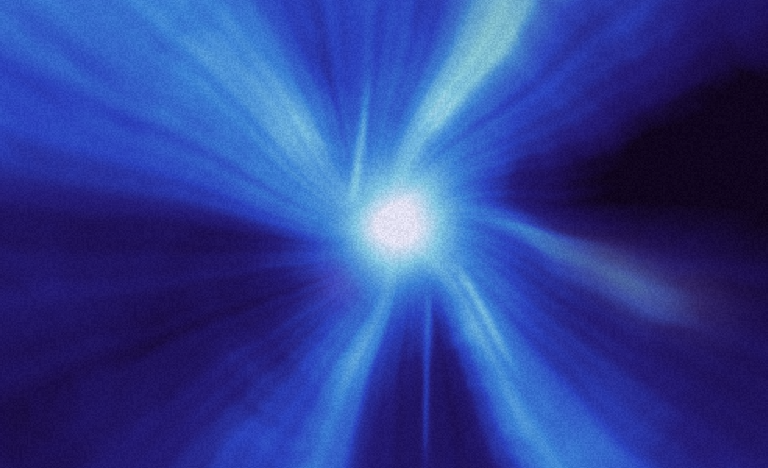
Give the GLSL for this background, as a Shadertoy shader.

```glsl
// A burst of blue light: soft beams fan out from a white core over dark indigo.
// Beams are bell curves over a twisted polar angle; their summed light level
// then picks a colour from a ramp running from near black to white.

// Bell-shaped beam around a direction, all in degrees
float beam(float angle, float direction, float width) {
    float d = (mod(angle - direction + 180.0, 360.0) - 180.0) / width;
    return exp(-d * d);
}

// Soft thin streak between two points
float streak(vec2 p, vec2 a, vec2 b, float width) {
    vec2 ab = b - a;
    float t = clamp(dot(p - a, ab) / dot(ab, ab), 0.0, 1.0);
    float d = length(p - a - ab * t) / width;
    return exp(-d * d) * smoothstep(0.0, 0.25, t) * (1.0 - smoothstep(0.55, 1.0, t));
}

// Light level 0..6 to colour
vec3 lightRamp(float level) {
    vec3 c = mix(vec3(0.06, 0.02, 0.12), vec3(0.11, 0.06, 0.32), clamp(level, 0.0, 1.0));
    c = mix(c, vec3(0.14, 0.11, 0.47), clamp(level - 1.0, 0.0, 1.0));
    c = mix(c, vec3(0.17, 0.26, 0.74), clamp(level - 2.0, 0.0, 1.0));
    c = mix(c, vec3(0.23, 0.50, 0.83), clamp(level - 3.0, 0.0, 1.0));
    c = mix(c, vec3(0.49, 0.76, 0.88), clamp(level - 4.0, 0.0, 1.0));
    return mix(c, vec3(0.88, 0.88, 0.95), clamp(level - 5.0, 0.0, 1.0));
}

// Layered sines, folded over each other into cloudy wisps
float wisps(vec2 q) {
    float sum = 0.0, gain = 0.5;
    for (int i = 0; i < 4; i++) {
        q += 0.6 * sin(q.yx * 1.3 + float(i) * 1.7);
        sum += gain * sin(q.x) * sin(q.y + 0.8);
        q = mat2(1.5, 1.1, -1.1, 1.5) * q;
        gain *= 0.55;
    }
    return sum;
}

// Random value per grid cell
float hash(vec2 cell) {
    vec3 h = fract(cell.xyx * 0.1031);
    h += dot(h, h.yzx + 33.33);
    return fract((h.x + h.y) * h.z);
}

void mainImage(out vec4 fragColor, in vec2 fragCoord) {
    vec2 p = (fragCoord - vec2(0.51, 0.515) * iResolution.xy) / iResolution.y;
    float r = length(p);
    float outer = smoothstep(0.2, 0.5, r);
    float cloud = wisps(p * 9.0 + 2.0);

    // Polar angle, twisted near the core and wavering slightly
    float angle = degrees(atan(p.y, p.x + 1e-5) - 0.35 * exp(-r * r / 0.05));
    angle += 2.0 * cloud;

    // Upper beams
    float upperRight = beam(angle, 62.5, 10.0);
    float rays = 2.0 * upperRight + 1.2 * beam(angle, 70.0, 30.0);
    rays += 0.7 * beam(angle, 100.0, 20.0) + 0.6 * beam(angle, 38.0, 14.0);
    rays += 2.0 * beam(angle, 141.0, 24.0) + 1.0 * beam(angle, 126.0, 8.0);
    rays += 0.5 * beam(angle, 138.0, 4.0) + 0.3 * beam(angle, 154.0, 9.0);
    rays += 0.8 * beam(angle, 167.0, 9.0);

    // Lower beams
    rays += 1.4 * beam(angle, 249.0, 14.0) + 1.0 * beam(angle, 254.0, 6.0);
    rays += 2.0 * beam(angle, 308.0, 13.0) + 0.5 * beam(angle, 303.0, 4.0);
    rays += 0.6 * beam(angle, 328.0, 14.0) + 0.4 * beam(angle, 232.0, 15.0);

    // Curving beam that fades to the right
    float dusty = beam(angle, 344.0 + 30.0 * exp(-r / 0.25), 6.5);
    dusty *= smoothstep(0.08, 0.3, r) * (1.0 - smoothstep(0.5, 0.85, r));
    rays += 1.6 * dusty + 0.7 * beam(angle, 335.0, 22.0) * (1.0 - outer);

    // Shadows between the beams
    rays -= 1.7 * beam(angle, 12.0, 13.0) * smoothstep(0.15, 0.5, r);
    rays -= 0.5 * beam(angle, 180.0, 6.0) + 0.5 * beam(angle, 205.0, 9.0);
    rays -= 0.4 * beam(angle, 288.0, 6.0);

    // Fine radial grain, with whole-number frequencies so it closes on itself
    float a = radians(angle);
    rays += 0.10 * sin(a * 31.0 + 2.0 * sin(a * 7.0)) + 0.07 * sin(a * 67.0 + r * 5.0);

    // Wide off-centre halo, core, wisps and darkening towards the right edge
    vec2 halo = p - vec2(0.025, 0.02);
    float level = 1.5 + rays * smoothstep(0.04, 0.32, r);
    level += 3.0 * exp(-dot(halo, halo) / 0.036) + 0.6 * exp(-r * r / 0.11);
    level += 1.3 * exp(-r * r / 0.010);
    level += 0.4 * cloud - 0.6 * smoothstep(0.4, 0.8, p.x);

    // Thin bright filaments
    level += 0.8 * streak(p, vec2(-0.085, 0.04), vec2(-0.045, 0.34), 0.011);
    level += 0.6 * streak(p, vec2(0.13, -0.06), vec2(0.29, -0.36), 0.011);
    level += 1.0 * streak(p, vec2(0.080, -0.10), vec2(0.068, -0.62), 0.009);

    // Ramp, then dusty tints
    vec3 color = lightRamp(level);
    color += vec3(0.10, 0.07, -0.14) * dusty * outer;
    color += vec3(0.07, 0.04, -0.06) * upperRight * outer;
    vec2 blush = p - vec2(-0.11, -0.12);
    color += vec3(0.08, 0.02, 0.0) * exp(-dot(blush, blush) / 0.003);

    // Fine grain: small random cells, stronger in the light
    float grain = hash(floor(p * 300.0) + 500.0) - 0.5;
    color += grain * (0.03 + 0.07 * color.g);
    fragColor = vec4(clamp(color, 0.0, 1.0), 1.0);
}
```
